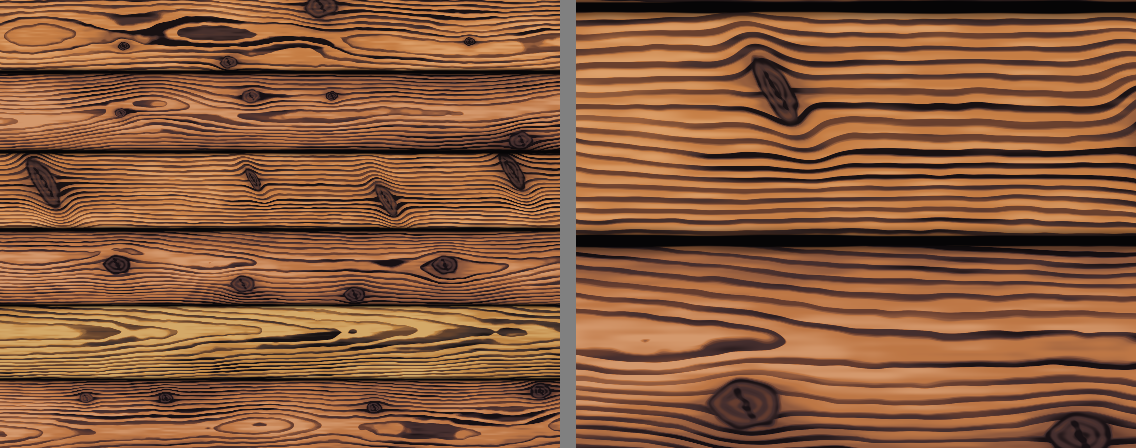
Left: the whole. Right: its middle third, enlarged.
This texture is drawn by a WebGL 1 fragment shader. Its source:

```glsl
precision highp float;
// Six stacked horizontal planks of charred, brushed softwood with grain, knots and dark gaps.
uniform vec2 u_resolution;

const float PITCH = 0.1715;       // plank height in canvas heights
const float FIRST_GAP = 0.153;    // height of the lowest gap
const float GAP_BOW = 0.05;       // uneven plank heights
const float GAP_THIN = 0.014;     // half widths, in plank heights
const float GAP_THICK = 0.024;
const float KNOT_SPACING = 1.85;
const float RINGS_SPARSE = 18.0;
const float RINGS_DENSE = 25.0;
const float RINGS_WIDE = 15.0;

const vec3 PALE = vec3(0.84, 0.63, 0.44);
const vec3 HONEY = vec3(0.75, 0.49, 0.28);
const vec3 TAN = vec3(0.57, 0.37, 0.25);
const vec3 BROWN = vec3(0.40, 0.25, 0.19);
const vec3 UMBER = vec3(0.27, 0.19, 0.185);
const vec3 CHAR = vec3(0.09, 0.065, 0.075);
const vec3 GAP_COLOR = vec3(0.025, 0.02, 0.025);
const vec3 RED_TINT = vec3(0.99, 0.95, 0.97);
const vec3 GOLD_TINT = vec3(1.03, 1.0, 0.95);
const vec3 YELLOW_TINT = vec3(0.99, 1.05, 0.93);

float hash(vec2 p) {
  return fract(sin(dot(p, vec2(127.1, 311.7))) * 43758.55);
}

float noise(vec2 p) {
  vec2 i = floor(p), f = fract(p);
  f = f * f * (3.0 - 2.0 * f);
  return mix(mix(hash(i), hash(i + vec2(1.0, 0.0)), f.x),
             mix(hash(i + vec2(0.0, 1.0)), hash(i + 1.0), f.x), f.y);
}

float isRow(float row, float n) { return 1.0 - step(0.5, abs(row - n)); }

// Knot centre (xy) and radius (z), in plank heights
vec3 knotAt(float row, float k) {
  vec2 id = vec2(row * 7.3 + 2.0, k * 3.1 + 1.0);
  float size = hash(id + 9.4);
  return vec3((k + 0.12 + 0.76 * hash(id)) * KNOT_SPACING,
              mix(0.08, 0.92, hash(id + 4.7)),
              mix(0.055, 0.17, size * size) * (1.0 + 0.3 * isRow(row, 3.0)));
}

// Position relative to a knot, 1 at its rim; row 3 has slanted spike knots
vec2 knotSpace(vec2 p, vec3 knot, float row) {
  vec2 q = (p - knot.xy) / knot.z;
  vec2 spike = vec2(q.x + 0.45 * q.y, q.y * 0.5);
  return mix(q * vec2(0.75, 1.0), spike, isRow(row, 3.0));
}

// Growth ring count: whole numbers mark the ring borders
float rings(vec2 p, float row) {
  float wide = isRow(row, 1.0), spikes = isRow(row, 3.0);
  float bend = 0.0;
  for (int i = 0; i < 4; i++) {
    vec3 knot = knotAt(row, float(i));
    vec2 q = knotSpace(p, knot, row);
    bend += (p.y - knot.y) * exp(-0.4 * dot(q, q)) * 0.75;
  }
  vec2 w = vec2(p.x, p.y - bend * (1.0 - wide));
  vec2 seed = vec2(row * 17.3, row * 5.1);
  float heart = 0.42 + 0.2 * hash(vec2(row, 3.0)) + 0.25 * (noise(vec2(p.x * 0.5, row * 9.0)) - 0.5);
  heart = mix(heart, 0.64, wide);
  float d = w.y - heart;
  float core = exp(-14.0 * d * d);
  float density = mix(RINGS_SPARSE, RINGS_DENSE, 1.0 - mod(row, 2.0));
  density = mix(density, RINGS_WIDE, wide);
  float f = density * mix(sqrt(d * d + 0.012), w.y, spikes);
  f += wide * 7.0 * max(0.3 - w.y, 0.0);
  float swirl = 4.2 * (1.0 - 0.75 * spikes) * (1.0 - 0.65 * wide);
  f += swirl * core * noise(w * vec2(0.9, 2.2) + seed);
  f += 0.9 * noise(w * vec2(1.4, 4.0) + seed);
  f += 0.22 * noise(w * vec2(6.0, 9.0) + seed) + 0.12 * noise(w * vec2(13.0, 20.0) + seed);
  return f + p.x * mix(0.12, 0.85, wide);
}

// Burn level 0 to 1 through the palette
vec3 woodColor(float t) {
  vec3 c = mix(PALE, HONEY, smoothstep(0.0, 0.2, t));
  c = mix(c, TAN, smoothstep(0.2, 0.38, t));
  c = mix(c, BROWN, smoothstep(0.4, 0.6, t));
  c = mix(c, UMBER, smoothstep(0.62, 0.78, t));
  return mix(c, CHAR, smoothstep(0.78, 1.0, t));
}

void main() {
  vec2 uv = gl_FragCoord.xy / u_resolution.y;
  float px = 1.0 / (PITCH * u_resolution.y);

  // Plank layout
  float s = (uv.y - FIRST_GAP) / PITCH + 1.0;
  s += GAP_BOW * sin(3.1416 * clamp((s - 1.0) / 4.0, 0.0, 1.0));
  float row = floor(s);
  vec2 p = vec2(uv.x / PITCH, s - row);
  float reddish = 1.0 - mod(row, 2.0), wide = isRow(row, 1.0);
  vec2 seed = vec2(row * 11.7, row * 3.9);

  // Late wood: soft darkening, crisp line, charred patches near the heart
  float f = rings(p, row);
  vec2 slope = vec2(rings(p + vec2(px, 0.0), row), rings(p + vec2(0.0, px), row)) - f;
  float span = length(slope);
  float ring = fract(f);
  float rim = smoothstep(0.12, 0.5, abs(p.y - 0.5));
  float open = 1.0 - smoothstep(8.0, 18.0, span / px);
  float charred = smoothstep(0.62, 0.76, noise(p * vec2(0.9, 4.0) + seed + 31.0)) * (1.0 - rim);
  float start = mix(0.66, 0.42, smoothstep(4.0, 16.0, span / px)) + 0.25 * (noise(p * vec2(2.5, 9.0) + seed) - 0.5);
  start = mix(start, 0.15, charred * open);
  float tail = 1.0 - smoothstep(0.88, 0.88 + clamp(span, 0.03, 0.12), ring);
  float late = 0.22 * smoothstep(0.1, 0.85, ring) + 0.78 * smoothstep(start, start + 0.22, ring);
  late *= tail * (0.6 + 0.4 * hash(vec2(floor(f), row)));
  late = mix(late, 0.36, smoothstep(0.5, 1.0, span));

  // Uneven burning and brushed fibres
  float burn = noise(p * vec2(0.8, 3.0) + seed);
  float wear = noise(p * vec2(2.2, 14.0) + seed + 8.0);
  float fibre = noise(p * vec2(5.0, 42.0) + seed) - 0.5;
  float t = 0.24 * burn - 0.02 + 0.16 * fibre + late * (0.46 + 0.28 * burn + 0.3 * wear + 0.3 * charred);
  t += reddish * (0.24 * rim - 0.02) - 0.04 * wide;

  // Knots with growth rings, a crack, a scorched halo and a grain streak
  for (int i = 0; i < 4; i++) {
    vec3 knot = knotAt(row, float(i));
    vec2 q = knotSpace(p, knot, row);
    float d = length(q) + 0.3 * (noise(q * 2.0 + seed) - 0.5);
    float body = 1.0 - smoothstep(0.85, 1.05, d);
    float crack = 1.0 - smoothstep(0.04, 0.16, abs(q.x + 0.4 * q.y + 0.2 * fibre));
    float level = mix(0.7, 0.9, hash(knot.xy)) + 0.07 * sin(d * 17.0) + 0.2 * fibre;
    level += 0.2 * crack * (1.0 - smoothstep(0.4, 0.8, d)) + 0.15 * smoothstep(0.7, 0.95, d);
    vec2 stretched = q * vec2(0.3, 1.1);
    float streak = exp(-dot(stretched, stretched));
    t += (1.0 - wide) * (0.35 * exp(-0.6 * d * d) + 0.15 * streak);
    t = mix(t, level, body * (1.0 - wide));
  }

  vec3 tint = mix(mix(GOLD_TINT, RED_TINT, reddish), YELLOW_TINT, wide);
  vec3 color = woodColor(clamp(t, 0.0, 1.0)) * tint;

  // Rounded plank edges and gaps
  float edge = min(p.y, 1.0 - p.y) + 0.008 * (noise(vec2(p.x * 4.0, floor(s + 0.5) * 7.0)) - 0.5);
  float gap = mix(GAP_THIN, GAP_THICK, step(2.5, floor(s + 0.5)));
  color *= mix(0.6, 1.0, smoothstep(gap, gap + 0.05, edge));
  color = mix(GAP_COLOR, color, smoothstep(gap - px, gap + px, edge));
  gl_FragColor = vec4(color, 1.0);
}
```
